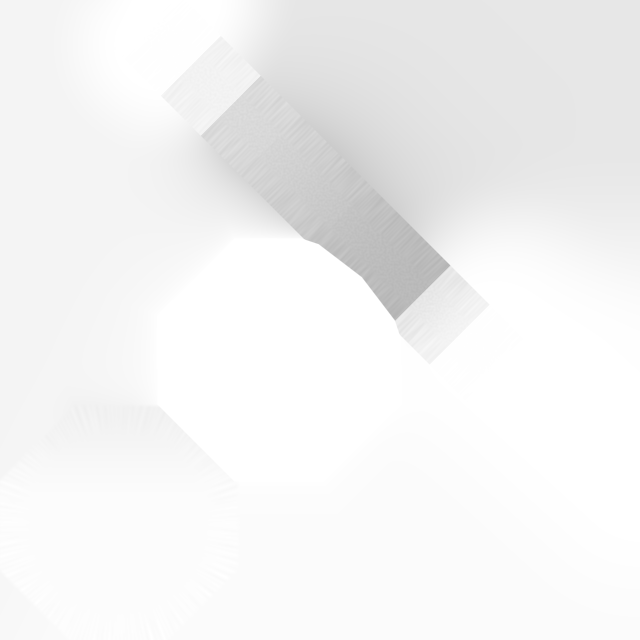
Write a WebGL 2 fragment shader that draws this background.

```glsl
#version 300 es
precision highp float;
// Pale abstract backdrop: a shaded diagonal band behind a white faceted orb and a faint disc.

#define ORB_CENTER vec2(0.436, 0.4375)
#define ORB_RADIUS 0.190
#define DISC_CENTER vec2(0.185, 0.179)
#define DISC_RADIUS 0.187
#define BAND_LOW 1.1016
#define BAND_HIGH 1.289
#define STREAK_FREQ 170.0
#define STREAK_AMOUNT 0.045
#define GRAIN_AMOUNT 0.025

uniform vec2 u_resolution;
out vec4 fragColor;

vec2 hashGradient(vec2 cell) {
    vec3 h = fract(vec3(cell.xyx) * vec3(0.1031, 0.1030, 0.0973));
    h += dot(h, h.yzx + 33.33);
    float angle = 6.2832 * fract((h.x + h.y) * h.z);
    return vec2(cos(angle), sin(angle));
}

float gradientNoise(vec2 p) {
    vec2 i = floor(p), f = fract(p);
    vec2 w = f * f * f * (f * (f * 6.0 - 15.0) + 10.0);
    vec2 e = vec2(1.0, 0.0);
    float low = mix(dot(hashGradient(i), f), dot(hashGradient(i + e), f - e), w.x);
    float high = mix(dot(hashGradient(i + e.yx), f - e.yx),
                     dot(hashGradient(i + 1.0), f - 1.0), w.x);
    return mix(low, high, w.y);
}

// Octagon of unit inradius, its corners slightly cut in
float octagon(vec2 q) {
    vec2 a = abs(q);
    return max(max(a.x, a.y), dot(a, vec2(0.7071)) + 0.034) - 1.0;
}

// Octagon whose upper right corner has finer facets
float facetedOrb(vec2 q) {
    if (min(q.x, q.y) < 0.0) return octagon(q);
    vec2 a = vec2(min(q.x, q.y), max(q.x, q.y));
    float facets = max(dot(a, vec2(0.316, 0.949)) - 0.007, dot(a, vec2(0.607, 0.795)) + 0.045);
    return max(a.y, facets) - 1.0;
}

float segmentDistance(vec2 p, vec2 a, vec2 b) {
    vec2 ab = b - a;
    return length(p - a - ab * clamp(dot(p - a, ab) / dot(ab, ab), 0.0, 1.0));
}

float edge(float d, float px) { return smoothstep(-px, px, d); }

void main() {
    float px = 0.75 / min(u_resolution.x, u_resolution.y);
    vec2 p = gl_FragCoord.xy / u_resolution;
    float u = p.x - p.y;   // along the band
    float v = p.x + p.y;   // across the band

    // Soft background on both sides of the band
    float leftTone = mix(0.955, 0.985, smoothstep(0.0, 0.45, p.x + 0.5 * (0.5 - p.y)));
    float rightTone = mix(0.99, 0.905, smoothstep(0.46, 0.78, p.y));
    float tone = mix(leftTone, rightTone, smoothstep(BAND_LOW, BAND_HIGH, v));

    // Shadows falling away from the band
    float shadowAbove = exp(-max(v - BAND_HIGH, 0.0) / 0.1)
        * smoothstep(-0.62, -0.2, u) * smoothstep(0.22, 0.0, u);
    float shadowBelow = exp(-max(BAND_LOW - v, 0.0) / 0.075)
        * smoothstep(-0.6, -0.36, u) * smoothstep(0.25, 0.0, u);
    tone -= v > 0.5 * (BAND_LOW + BAND_HIGH) ? 0.115 * shadowAbove : 0.14 * shadowBelow;

    // White glows at the two ends of the band
    float topGlow = smoothstep(0.19, 0.055, segmentDistance(p, vec2(0.25, 0.93), vec2(0.28, 1.0)));
    float endGlow = smoothstep(0.26, 0.06, segmentDistance(p, vec2(0.77, 0.47), vec2(1.0, 0.26)));
    tone = mix(tone, 1.0, max(topGlow, endGlow));

    // Halo of the orb
    vec2 orbPoint = (p - ORB_CENTER) / ORB_RADIUS;
    float orb = facetedOrb(orbPoint) * ORB_RADIUS;
    tone = mix(tone, 1.0, 0.85 * exp(-max(orb, 0.0) / 0.022));

    // Faint disc with radial streaks at the rim
    vec2 discPoint = (p - DISC_CENTER) / DISC_RADIUS;
    float disc = octagon(discPoint);
    float rim = smoothstep(0.72, 0.95, length(discPoint));
    float rays = gradientNoise(vec2(atan(discPoint.y, discPoint.x) * 30.0, length(discPoint) * 2.0));
    float discTone = mix(0.99, 0.945, smoothstep(0.2, 0.375, p.y)) + 0.02 * rim * rays;
    tone -= 0.025 * exp(-max(disc, 0.0) / 0.12) * smoothstep(0.3, 0.38, p.y)
        * smoothstep(0.02, 0.15, p.x) * smoothstep(0.28, 0.2, p.x);
    tone = mix(tone, discTone, 1.0 - edge(disc * DISC_RADIUS, 0.004));

    // Band: light caps around a body that darkens along its length
    float body = mix(0.855, 0.745, smoothstep(-0.474, 0.1, u));
    body -= 0.008 * (edge(u + 0.35, px) + edge(u + 0.128, px));
    float bandTone = mix(0.997, 0.95, edge(u + 0.599, px));
    bandTone = mix(bandTone, body, edge(u + 0.474, px));
    bandTone = mix(bandTone, mix(0.905, 0.955, smoothstep(0.1185, 0.241, u)), edge(u - 0.1185, px));
    bandTone = mix(bandTone, 0.997, edge(u - 0.241, px));

    // Streaks near the long edges, grain along the middle
    float across = abs((v - BAND_LOW) / (BAND_HIGH - BAND_LOW) - 0.5);
    float streaks = gradientNoise(vec2(u * STREAK_FREQ, v * 12.0));
    float grain = gradientNoise(p * 260.0);
    float texture = mix(GRAIN_AMOUNT * grain, STREAK_AMOUNT * streaks, smoothstep(0.14, 0.24, across));
    bandTone += texture * smoothstep(1.02, 0.9, bandTone);
    float bandMask = edge(v - BAND_LOW, px) * edge(BAND_HIGH - v, px)
        * smoothstep(-0.78, -0.66, u) * smoothstep(0.38, 0.31, u);
    tone = mix(tone, bandTone, bandMask);

    // Orb on top of everything
    tone = mix(tone, 1.0, 1.0 - edge(orb, px));
    fragColor = vec4(vec3(clamp(tone, 0.0, 1.0)), 1.0);
}
```
